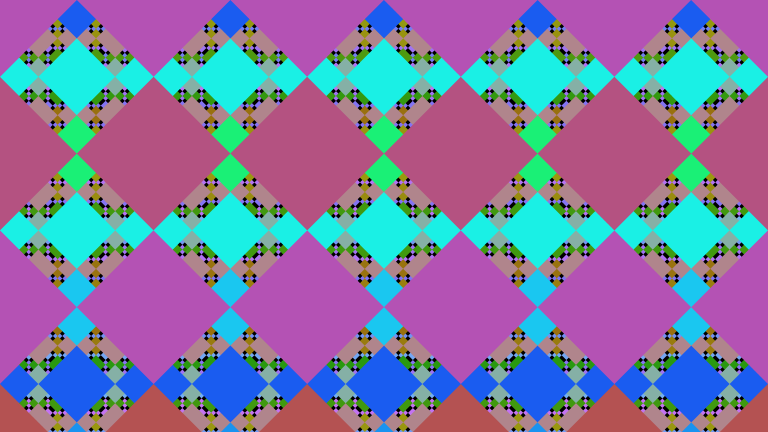
Write a WebGL 2 fragment shader that draws this pattern.

```glsl
#version 300 es
precision highp float;

uniform vec2 u_resolution;
out vec4 fragColor;

const float REPEATS_ACROSS = 5.0;
const int LEVELS = 5;
const int SAMPLES = 4;
const vec3 GAP_COLOR = vec3(0.0);

// Darkest and brightest channel of each level, largest squares first
const vec2 TONE[5] = vec2[5](vec2(0.32, 0.705), vec2(0.10, 0.94),
    vec2(0.52, 0.69), vec2(0.06, 0.60), vec2(0.45, 0.95));

// Hues of the two largest levels, by row from the top
const float GROUND_HUE[4] = float[4](0.833, 0.920, 0.833, 1.0);
const float DIAMOND_HUE[8] = float[8](0.615, 0.492, 0.405, 0.492,
    0.532, 0.615, 0.572, 0.492);

const float BROWN_HUE = 0.97;
const float SAGE_HUE = 0.46;
const float GREEN_HUE = 0.27;
const float GOLD_HUE = 0.13;
const float BLUE_HUE = 0.57;
const float LILAC_HUE = 0.79;
const float GREEN_VARIATION = 0.10;

float hash(float n) {
    return fract(sin(n * 12.9898 + 4.137) * 43758.55);
}

vec3 hueColor(float hue, vec2 tone) {
    vec3 ramp = abs(mod(hue * 6.0 + vec3(0.0, 4.0, 2.0), 6.0) - 3.0) - 1.0;
    return mix(vec3(tone.x), vec3(tone.y), clamp(ramp, 0.0, 1.0));
}

// Every square in a row of one level shares its hue
float rowHue(int level, int row) {
    if (level == 0) return GROUND_HUE[row % 4];
    if (level == 1) return DIAMOND_HUE[row % 8];
    if (level == 2) return row % 2 == 0 ? SAGE_HUE : BROWN_HUE;
    float random = hash(float(row));
    if (level == 3) {
        float tip = abs(fract(float(row) / 8.0) - 0.5);
        float hue = mix(GREEN_HUE, GOLD_HUE, smoothstep(0.13, 0.24, tip));
        return hue + (random - 0.5) * GREEN_VARIATION;
    }
    return mix(BLUE_HUE, LILAC_HUE, random);
}

// Nested checkerboards: even squares are filled, odd ones pass to a finer grid
vec3 pattern(vec2 pos) {
    vec2 diagonal = vec2(pos.x + pos.y, pos.x - pos.y);
    float scale = 1.0;
    for (int level = 0; level < LEVELS; level++) {
        vec2 cell = floor(diagonal * scale + 0.5);
        if (mod(cell.x + cell.y, 2.0) < 0.5) {
            int row = int(max(cell.x - cell.y, 0.0)) / 2;
            return hueColor(rowHue(level, row), TONE[level]);
        }
        scale *= 2.0;
    }
    return GAP_COLOR;
}

void main() {
    // Average a grid of samples to smooth the edges
    vec3 sum = vec3(0.0);
    for (int j = 0; j < SAMPLES; j++) {
        for (int i = 0; i < SAMPLES; i++) {
            vec2 offset = (vec2(i, j) + 0.5) / float(SAMPLES) - 0.5;
            vec2 pixel = gl_FragCoord.xy + offset;
            pixel.y = u_resolution.y - pixel.y;
            sum += pattern(pixel / u_resolution.x * REPEATS_ACROSS);
        }
    }
    fragColor = vec4(sum / float(SAMPLES * SAMPLES), 1.0);
}
```
